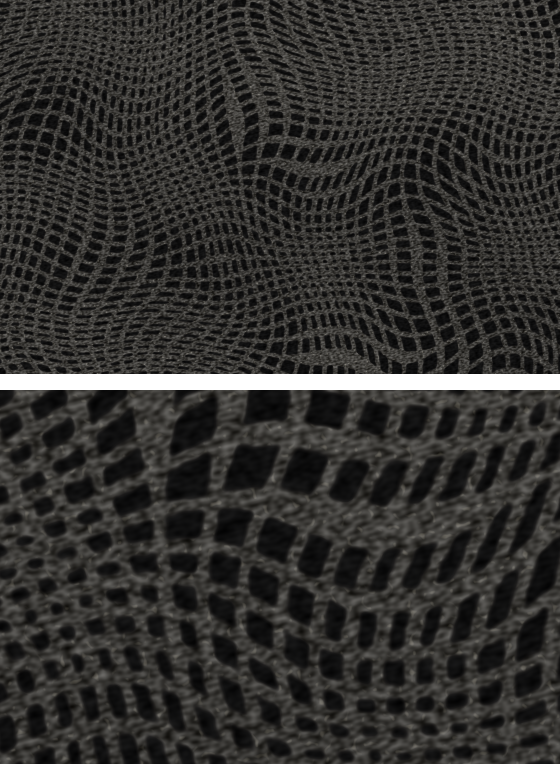
Top: the whole. Bottom: its middle third, enlarged.
Give the GLSL for this texture, as a WebGL 1 fragment shader.

```glsl
precision highp float;
// Dark embossed fabric: a net of raised, grainy ridges around small black pits.
// A grid is bent by gradient noise; dividing by the local slope of each grid
// coordinate gives true distances, so the ridges keep an even width.

uniform vec2 u_resolution;

#define GRID vec2(28.0, 35.0)   // cells per canvas height
#define SWIRL_SCALE 2.3         // swirls per canvas height
#define SWIRL_AMOUNT 0.20       // how far the grid is bent
#define RIDGE 0.0054            // half width of a ridge
#define MAX_PIT 0.019           // largest half size of a pit
#define CORNER 0.0055           // rounding of pit corners
#define SOFTNESS 0.0018         // blur of pit edges
#define GRAIN 0.23              // contrast of the ridge grain
#define RIDGE_COLOR vec3(0.243, 0.237, 0.224)
#define WALL_COLOR vec3(0.115, 0.110, 0.107)
#define PIT_COLOR vec3(0.055, 0.055, 0.056)

float hash(vec2 p) {
  vec3 q = fract(vec3(p.xyx) * 0.1031);
  q += dot(q, q.yzx + 33.33);
  return fract((q.x + q.y) * q.z);
}

// Dot product of a random unit gradient with the offset from its lattice point
float corner(vec2 cell, vec2 offset) {
  float angle = 6.2832 * hash(cell);
  return dot(vec2(cos(angle), sin(angle)), offset);
}

float gradientNoise(vec2 p) {
  vec2 i = floor(p), f = p - i;
  vec2 w = f * f * f * (f * (f * 6.0 - 15.0) + 10.0);
  vec2 e = vec2(1.0, 0.0);
  float low = mix(corner(i, f), corner(i + e, f - e), w.x);
  float high = mix(corner(i + e.yx, f - e.yx), corner(i + 1.0, f - 1.0), w.x);
  return mix(low, high, w.y);
}

// Bent grid coordinates; whole numbers lie on the ridges
vec2 bentGrid(vec2 p) {
  vec2 s = p * SWIRL_SCALE;
  vec2 bend = vec2(gradientNoise(s + 17.3), gradientNoise(s * 1.15 + 61.7));
  return (p + SWIRL_AMOUNT * bend) * GRID;
}

// Depth inside a pit: negative on the ridges, at most CORNER at the floor
float pitDepth(vec2 p) {
  float e = 0.001;
  vec2 g = bentGrid(p);
  vec2 dx = (bentGrid(p + vec2(e, 0.0)) - g) / e;
  vec2 dy = (bentGrid(p + vec2(0.0, e)) - g) / e;
  vec2 pitch = 1.0 / max(sqrt(dx * dx + dy * dy), vec2(4.0));

  vec2 cell = floor(g) + 100.0;
  vec2 jitter = vec2(hash(cell), hash(cell + 37.0)) - 0.5;
  vec2 ridge = min(vec2(RIDGE) + 0.003 * jitter, 0.31 * pitch);
  ridge = max(ridge, 0.5 * pitch - MAX_PIT);

  vec2 inside = (0.5 - abs(fract(g) - 0.5)) * pitch - ridge;
  inside += 0.0022 * gradientNoise(p * 85.0 + 9.0);
  return CORNER - length(max(CORNER - inside, 0.0));
}

void main() {
  vec2 p = gl_FragCoord.xy / u_resolution.y;
  float blur = max(SOFTNESS, 0.7 / u_resolution.y);
  float depth = pitDepth(p);

  // Fine grain: short, slightly tilted threads and sparse glints
  vec2 thread = vec2(p.x + 0.25 * p.y, p.y - 0.25 * p.x);
  float fine = gradientNoise(thread * vec2(113.0, 187.0) + 300.0);
  float coarse = gradientNoise(thread * vec2(57.0, 83.0) + 500.0);
  float glint = smoothstep(0.22, 0.6, gradientNoise(thread * 149.0 + 700.0));
  float light = 1.0 + 0.22 * gradientNoise(p * 1.7 + 40.0);

  vec3 ridge = RIDGE_COLOR * light + GRAIN * (fine + 0.45 * coarse);
  ridge += vec3(0.13, 0.125, 0.11) * glint;

  // Pits: a dim wall falling to a faintly woven floor
  vec3 pit = mix(WALL_COLOR, PIT_COLOR, smoothstep(0.0, 0.7 * CORNER, depth));
  pit += 0.045 * (fine + coarse);

  vec3 color = mix(ridge, pit, smoothstep(-blur, blur, depth));
  gl_FragColor = vec4(clamp(color, 0.0, 1.0), 1.0);
}
```
